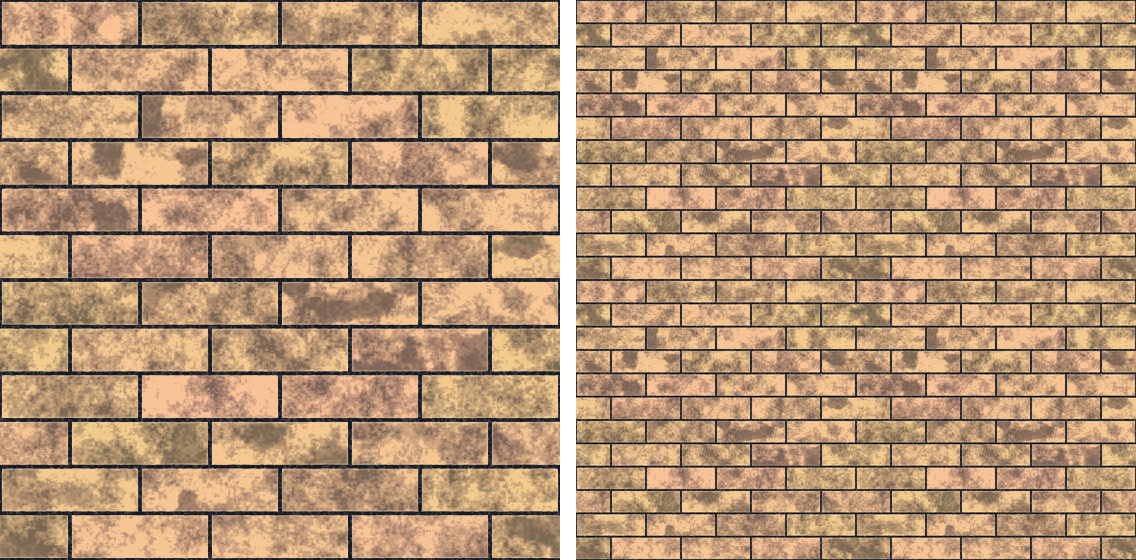
Left: one tile. Right: repeated 2 by 2.
This texture is drawn by a three.js fragment shader. Its source:

```glsl
varying vec2 vUv;

const vec2 BRICKS = vec2(4.0, 12.0);
const float JOINT_HALF = 0.0034;
const float EDGE_SOFT = 0.0011;

const vec3 SAND_LIGHT = vec3(0.95, 0.80, 0.60);
const vec3 SAND_MID = vec3(0.78, 0.65, 0.51);
const vec3 SAND_DARK = vec3(0.65, 0.54, 0.44);
const vec3 SAND_STAIN = vec3(0.48, 0.41, 0.35);
const vec3 MORTAR_DARK = vec3(0.08, 0.10, 0.14);
const vec3 MORTAR_LIGHT = vec3(0.26, 0.26, 0.30);
const vec3 TINT_YELLOW = vec3(1.0, 1.0, 0.92);
const vec3 TINT_PINK = vec3(1.03, 0.95, 0.99);

float hash(vec3 p) {
  p = fract(p * vec3(0.1031, 0.1030, 0.0973));
  p += dot(p, p.yzx + 33.33);
  return fract((p.x + p.y) * p.z);
}

// Value noise that wraps after a whole number of cells
float noise(vec2 uv, vec2 cells, float seed) {
  vec2 p = uv * cells;
  vec2 i = floor(p);
  vec2 f = fract(p);
  f = f * f * (3.0 - 2.0 * f);
  vec2 a = mod(i, cells);
  vec2 b = mod(i + 1.0, cells);
  float low = mix(hash(vec3(a, seed)), hash(vec3(b.x, a.y, seed)), f.x);
  float high = mix(hash(vec3(a.x, b.y, seed)), hash(vec3(b, seed)), f.x);
  return mix(low, high, f.y);
}

float fbm(vec2 uv, vec2 cells, float seed) {
  float sum = 0.0;
  float total = 0.0;
  float weight = 1.0;
  for (int i = 0; i < 5; i++) {
    sum += weight * noise(uv, cells, seed + float(i) * 7.0);
    total += weight;
    weight *= 0.62;
    cells *= 2.0;
  }
  return sum / total;
}

// Running bond: even rows are shifted by half a brick
vec2 bondGrid(vec2 uv, vec2 count) {
  vec2 grid = uv * count;
  grid.x += 0.5 * (1.0 - mod(floor(grid.y), 2.0));
  return grid;
}

// Distance from the nearest joint centre, in canvas units
float jointDistance(vec2 grid, vec2 count) {
  vec2 d = (0.5 - abs(fract(grid) - 0.5)) / count;
  return min(d.x, d.y);
}

// Tone from 0 (bright sand) to 1 (dark stain)
float brickTone(vec2 uv, float seed) {
  float blotch = fbm(uv, vec2(26.0), seed);
  float grain = noise(uv, vec2(210.0), seed + 41.0);
  float speck = noise(uv, vec2(400.0), seed + 53.0);
  float curl = fbm(uv, vec2(44.0), seed + 67.0);
  float tone = 0.39 + 1.75 * (blotch - 0.5);
  tone += 0.42 * (grain - 0.5) + 0.22 * (speck - 0.5);
  tone += 0.22 * (hash(vec3(seed, 3.0, 9.0)) - 0.5);

  // Thin crusty outlines around the blotches
  float outline = 1.0 - smoothstep(0.0, 0.03, abs(curl - 0.5));
  tone += 0.17 * outline;

  // Broad stains on some bricks
  float amount = smoothstep(0.45, 0.8, hash(vec3(seed, 17.0, 5.0)));
  float cloud = noise(uv, vec2(15.0, 18.0), seed + 83.0);
  cloud += 0.35 * (blotch - 0.5);
  float stain = amount * smoothstep(0.66, 0.80, cloud);
  return mix(tone, 0.92 + 0.12 * (grain - 0.5), 0.8 * stain);
}

vec3 sandRamp(float tone) {
  vec3 color = mix(SAND_LIGHT, SAND_MID, smoothstep(0.12, 0.42, tone));
  color = mix(color, SAND_DARK, smoothstep(0.42, 0.66, tone));
  return mix(color, SAND_STAIN, smoothstep(0.66, 0.92, tone));
}

vec3 mortarColor(vec2 uv) {
  float grit = noise(uv, vec2(300.0), 5.0);
  return mix(MORTAR_DARK, MORTAR_LIGHT, smoothstep(0.35, 1.0, grit));
}

void main() {
  vec2 grid = bondGrid(vUv, BRICKS);
  vec2 id = mod(floor(grid), BRICKS);
  float seed = 11.0 + id.x * 13.0 + id.y * 57.0;
  float d = jointDistance(grid, BRICKS);
  d += 0.0009 * (noise(vUv, vec2(190.0), 2.0) - 0.5);

  // Brick face with its own tint and a paler rim
  float tint = hash(vec3(id, 29.0));
  vec3 brick = sandRamp(brickTone(vUv, seed));
  brick *= mix(TINT_YELLOW, TINT_PINK, tint);
  float rim = 1.0 - smoothstep(JOINT_HALF + 0.001, JOINT_HALF + 0.004, d);
  brick = mix(brick, SAND_LIGHT, 0.38 * rim);

  float face = smoothstep(JOINT_HALF - EDGE_SOFT, JOINT_HALF + EDGE_SOFT, d);
  gl_FragColor = vec4(mix(mortarColor(vUv), brick, face), 1.0);
}
```
